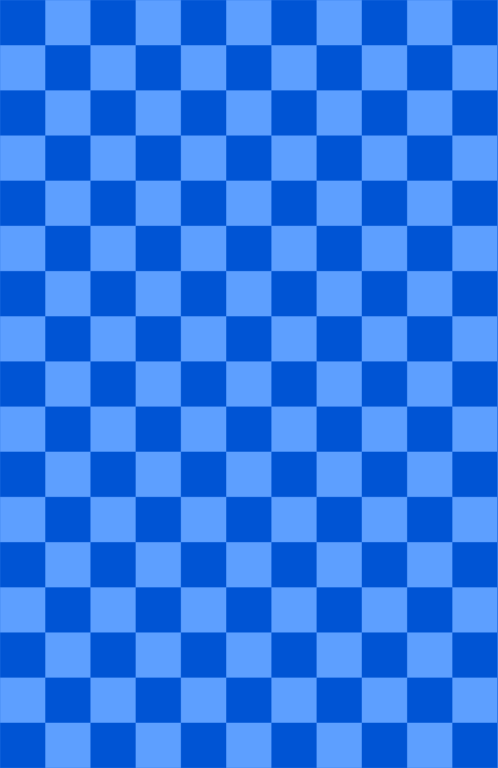
Write a Shadertoy shader that draws this pattern.

```glsl
// Signed square wave per axis: +1 in even cells, -1 in odd ones, with soft edges
vec2 softStripes(vec2 cell, vec2 pixel) {
    vec2 f = fract(cell);
    vec2 edge = min(f, 1.0 - f);
    vec2 side = 1.0 - 2.0 * mod(floor(cell), 2.0);
    return side * clamp(edge / (0.65 * pixel), 0.0, 1.0);
}

void mainImage(out vec4 fragColor, in vec2 fragCoord) {
    // 11 columns by 17 rows, with a hairline of the next column at the right
    vec2 count = vec2(11.01, 17.0);
    vec2 cell = fragCoord / iResolution.xy * count;
    vec2 stripes = softStripes(cell, count / iResolution.xy);

    // The product of both waves alternates like a checkerboard
    float dark = 0.5 + 0.5 * stripes.x * stripes.y;
    vec3 lightBlue = vec3(0.363, 0.622, 1.0);
    vec3 deepBlue = vec3(0.0, 0.33, 0.83);
    fragColor = vec4(mix(lightBlue, deepBlue, dark), 1.0);
}
```
